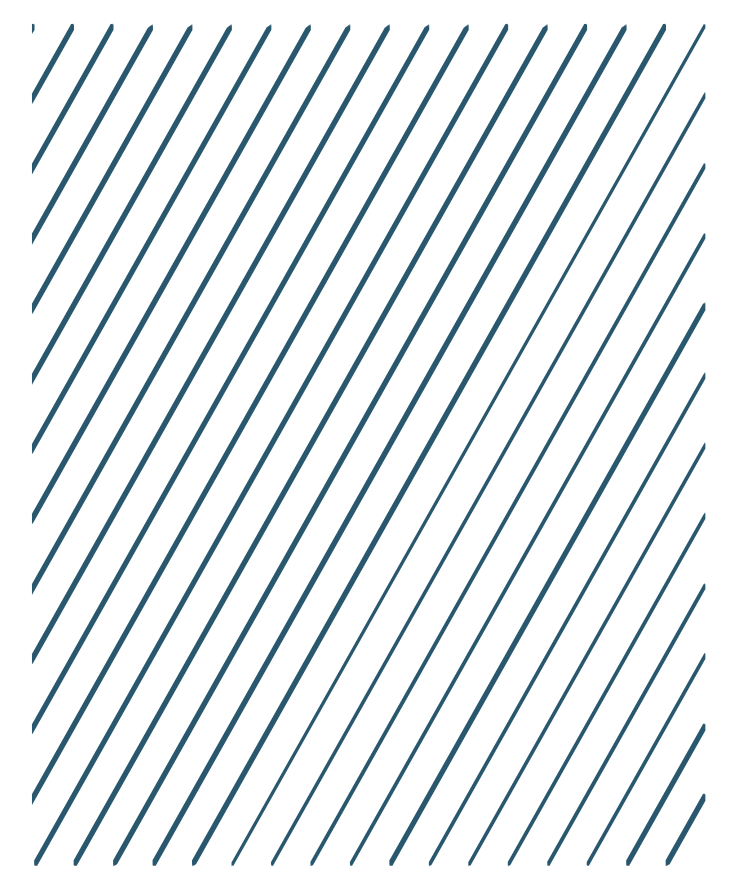
Reproduce this pattern procedurally as a Shadertoy shader.

```glsl
// Parallel slanted pen strokes in deep teal on white, kept inside a margin.
// Each pixel finds its nearest stroke by rounding, then intersects that band
// with a soft cap at both ends; width and cap shape vary from stroke to stroke.

const float SLOPE = 1.775;
const float SPACING = 33.83;   // horizontal gap, with the canvas 768 units tall
const vec2 LOW = vec2(28.0, 27.0);
const vec2 HIGH = vec2(604.0, 746.0);

float hash(float n) {
    return fract(sin(n * 12.9898 + 4.1) * 43758.5453);
}

float smoothMax(float a, float b, float r) {
    float h = max(r - abs(a - b), 0.0) / r;
    return max(a, b) + h * h * r * 0.25;
}

// Upright cut joined to a tilted one: no tilt is blunt, a strong tilt is pointed.
float capDistance(vec2 q, float tilt, float reach) {
    float slanted = dot(q, normalize(vec2(-tilt, 1.0))) - reach;
    return smoothMax(q.x - 0.6, slanted, 1.6);
}

float halfWidth(float k) {
    bool heavy = k < 16.5 || k == 21.0 || k > 26.5;
    float light = k < 18.0 ? 1.4 : 1.6;
    return (heavy ? 2.3 : light) + 0.16 * (hash(k) - 0.5);
}

float strokeDistance(vec2 p) {
    // Nearest stroke, numbered by where it crosses the top margin
    float crossing = p.x + (HIGH.y - p.y) / SLOPE;
    float k = clamp(round((crossing - 29.0) / SPACING), 0.0, 28.0);
    float topX = 29.0 + SPACING * k;
    float band = abs(crossing - topX) * 0.8713 - halfWidth(k);

    // Ends lie on the top and bottom margins, or on the sides if met first
    float bottomX = topX - (HIGH.y - LOW.y) / SLOPE;
    vec2 upper = vec2(min(topX, HIGH.x), 0.0);
    vec2 lower = vec2(max(bottomX, LOW.x), 0.0);
    upper.y = HIGH.y + (upper.x - topX) * SLOPE;
    lower.y = HIGH.y + (lower.x - topX) * SLOPE;

    float upperTilt = hash(k + 31.0) < 0.5 ? 0.1 : 0.75;
    float lowerTilt = hash(k + 67.0) < 0.6 ? 0.1 : 0.6;
    float upperReach = topX > HIGH.x + 1.0 ? 2.4 : mix(1.7, 0.5, upperTilt);
    float lowerReach = bottomX < LOW.x ? 5.0 : 1.2;

    float caps = max(capDistance(p - upper, upperTilt, upperReach),
                     capDistance(lower - p, lowerTilt, lowerReach));
    return max(band, caps);
}

void mainImage(out vec4 fragColor, in vec2 fragCoord) {
    float pixel = 768.0 / iResolution.y;
    float ink = clamp(0.5 - strokeDistance(fragCoord * pixel) / pixel, 0.0, 1.0);
    fragColor = vec4(mix(vec3(1.0), vec3(0.16, 0.34, 0.43), ink), 1.0);
}
```
